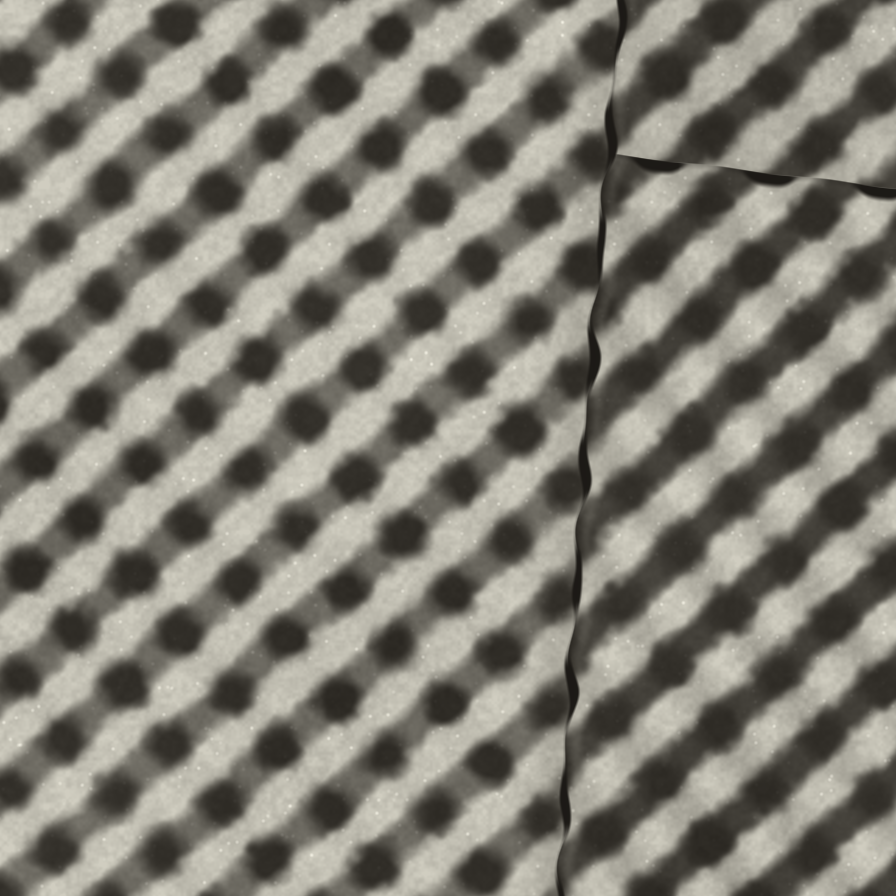
Reproduce this texture procedurally as a Shadertoy shader.

```glsl
// Convoluted foam panels: round dimples between diagonal ridges, with dark joints between three sheets.
#define SHADOW vec3(0.190, 0.178, 0.155)
#define LIGHT vec3(0.780, 0.770, 0.720)
#define JOINT vec3(0.11, 0.10, 0.085)
#define STEP_DOWN_LEFT vec2(0.0545, 0.0648)
#define STEP_UP_LEFT vec2(0.0646, -0.0583)
#define STEP_DOWN_RIGHT vec2(0.0540, 0.0695)
#define STEP_UP_RIGHT vec2(0.0645, -0.0592)
#define JOINT_PERIOD 0.124
#define HOLE_CORE 0.012
#define HOLE_RIM 0.042
#define GRAIN 0.08
#define TAU 6.2831853

float hash(vec2 p) {
    vec3 a = fract(vec3(p.xyx) * 0.1031);
    a += dot(a, a.yzx + 33.33);
    return fract((a.x + a.y) * a.z);
}

// Smooth lattice noise, 0 to 1
float noise(vec2 p) {
    vec2 i = floor(p), f = fract(p);
    f = f * f * (3.0 - 2.0 * f);
    return mix(mix(hash(i), hash(i + vec2(1, 0)), f.x),
               mix(hash(i + vec2(0, 1)), hash(i + vec2(1, 1)), f.x), f.y);
}

// Scattered glints: cellular noise in which few cells hold a point
float glints(vec2 p) {
    vec2 cell = floor(p);
    float sum = 0.0;
    for (int y = -1; y <= 1; y++)
    for (int x = -1; x <= 1; x++) {
        vec2 c = cell + vec2(x, y);
        vec2 centre = c + vec2(hash(c + 7.0), hash(c + 19.0));
        float lit = smoothstep(0.82, 1.0, hash(c + 31.0));
        sum += lit * (1.0 - smoothstep(0.0, 0.3, length(p - centre)));
    }
    return sum;
}

// Brightness of one sheet; dimples sit at whole lattice coordinates.
// "floorTone" is the shade of the valley linking dimples along the rising
// diagonal, "dip" the sag of the bright ridge between its crests.
float foamTone(vec2 p, vec2 origin, vec2 stepDown, vec2 stepUp, float floorTone, float dip) {
    mat2 lattice = mat2(stepDown, stepUp);
    vec2 g = inverse(lattice) * (p - origin);
    vec2 id = round(g);
    vec2 offset = lattice * (g - id);
    vec2 wave = cos(TAU * g);

    // Ridges and valleys, lit from the upper left
    float slope = wave.x - 0.22 * sin(TAU * g.x);
    float ridge = mix(floorTone, 1.0, smoothstep(0.85, -0.6, slope));
    ridge *= 1.0 - dip * (0.5 + 0.5 * wave.y);

    // Dimples: the wall that faces the light has the tighter rim
    float facing = dot(offset, normalize(stepDown)) / HOLE_RIM;
    float rim = HOLE_RIM - 0.005 * clamp(0.6 + facing, 0.0, 1.0) - 0.004 * hash(id + 50.0);
    float core = HOLE_CORE * (0.7 + 0.6 * hash(id + 80.0));
    float hole = smoothstep(core, rim, length(offset));
    return ridge * hole;
}

void mainImage(out vec4 fragColor, in vec2 fragCoord) {
    // p runs downward from the top left corner
    vec2 p = fragCoord / iResolution.y;
    p.y = 1.0 - p.y;
    float aa = 1.0 / iResolution.y;

    // Uneven outline of the soft foam
    vec2 q = p + 0.0016 * (sin(p.yx * vec2(47.0, 39.0) + vec2(0.0, 2.0))
                         + 0.6 * sin(p.yx * 111.0 + p * 63.0));
    q += 0.007 * (vec2(noise(p * 75.0), noise(p * 75.0 + 40.0)) - 0.5);

    // Signed distances to the joints
    float beat = TAU * (p.y - 0.026) / JOINT_PERIOD;
    float upright = p.x - (0.694 - 0.095 * p.y + 0.026 * p.y * p.y)
                  - 0.003 * sin(beat + 0.8) - 0.002 * sin(p.y * 83.0);
    float dash = cos(TAU * (p.x - 0.735) / JOINT_PERIOD);
    float level = p.y - (0.173 + 0.12 * (p.x - 0.69)) - 0.001 * dash;

    // Three sheets
    float left = foamTone(q, vec2(0.0703, 0.1445), STEP_DOWN_LEFT, STEP_UP_LEFT, 0.40, 0.06);
    float lower = foamTone(q, vec2(0.716, 0.417), STEP_DOWN_RIGHT, STEP_UP_RIGHT, 0.12, 0.2);
    float upper = foamTone(q, vec2(0.863, 0.094), STEP_DOWN_RIGHT, STEP_UP_RIGHT, 0.14, 0.1);
    float right = mix(upper * 0.92, lower, smoothstep(-aa, aa, level));
    float tone = mix(left, right, smoothstep(-aa, aa, upright));

    // The left sheet sinks toward the joint, the right one turns up a lit lip
    tone *= 1.0 - 0.16 * smoothstep(0.035, 0.0, abs(upright + 0.012));
    tone += 0.14 * (1.0 - tone) * smoothstep(0.011, 0.0, abs(upright - 0.012));

    // Porous grain and broad unevenness
    float grain = noise(p * 170.0) + 0.5 * noise(p * 320.0)
                + 0.6 * noise(p * 80.0 + 9.0) - 1.05;
    tone += GRAIN * grain * (0.35 + tone);
    tone += 0.025 * sin(p.x * 9.0 + 1.0) * sin(p.y * 8.0 + p.x * 4.0);
    vec3 color = mix(SHADOW, LIGHT, clamp(tone, -0.04, 1.06));
    color += 0.14 * glints(p * 95.0) * (0.2 + 0.8 * tone);

    // Joint shadows swell where valleys meet the edge and fade between
    float swell = 0.5 + 0.5 * cos(beat);
    float gapWidth = mix(0.0003, 0.0038, swell) * (0.5 + noise(vec2(p.y * 30.0, 3.0)));
    float gap = 1.0 - smoothstep(gapWidth - 0.001, gapWidth + 0.003, abs(upright));
    gap *= mix(0.3, 1.0, smoothstep(0.1, 0.7, swell));

    // Overhang of the upper sheet: crisp above, soft below
    float thickness = 0.010 * smoothstep(-0.2, 1.0, dash);
    float slit = smoothstep(-aa, aa, level) * (1.0 - smoothstep(thickness - 0.001, thickness + 0.007, level));
    slit *= smoothstep(-aa, aa, upright) * mix(0.3, 1.0, smoothstep(-0.4, 0.5, dash));
    color = mix(color, JOINT, max(gap, slit));

    fragColor = vec4(color, 1.0);
}
```
